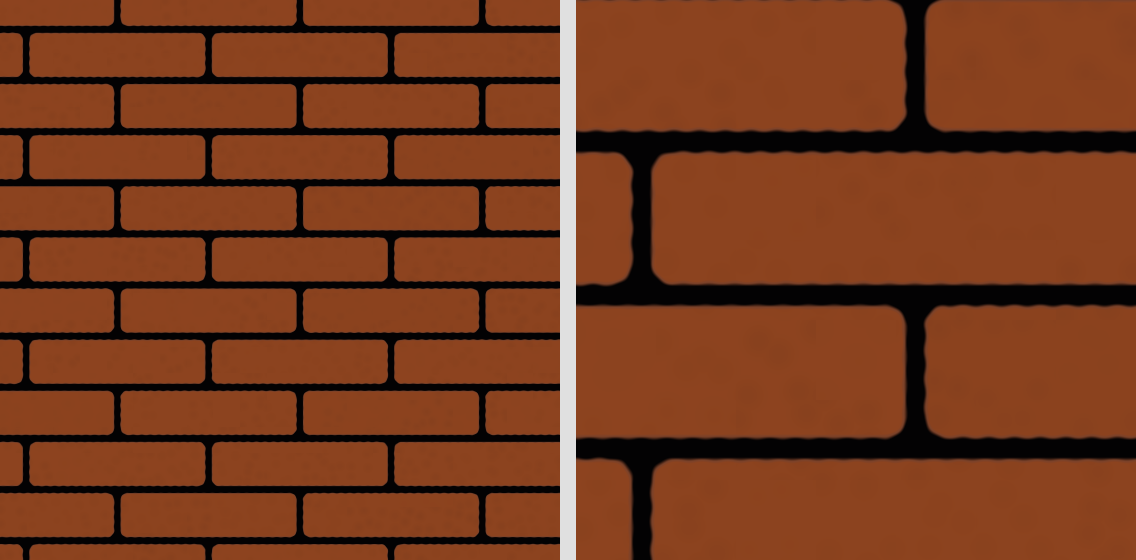
Left, the full canvas; right, a detail of the centre.
This texture is drawn by a WebGL 2 fragment shader. Its source:

```glsl
#version 300 es
precision highp float;
// Running-bond brick wall: flat rust bricks with rounded corners on black joints.
// Each brick is a rounded-box distance in a repeated cell; alternate rows shift
// by half a brick, and cellular noise adds very faint blotches to the clay.

uniform vec2 u_resolution;
out vec4 fragColor;

// Layout, in canvas units
const vec2 PITCH = vec2(0.3258, 0.0913);     // brick plus joint
const vec2 JOINT = vec2(0.0114, 0.0124);     // joint widths
const vec2 ORIGIN = vec2(0.2096, 0.0345);    // centre of a joint crossing
const float CORNER_RADIUS = 0.0128;
const float EDGE_SOFTNESS = 0.0013;
const float RIM_WIDTH = 0.0026;
const float EDGE_WEAR = 0.0005;

// Clay variation
const float BLOTCHES = 42.0;                 // noise cells across the canvas
const float BLOTCH_STRENGTH = 0.035;
const float BRICK_VARIATION = 0.012;

const vec3 MORTAR = vec3(0.012, 0.006, 0.010);
const vec3 CLAY = vec3(0.550, 0.262, 0.120);
const vec3 RIM = vec3(0.490, 0.258, 0.158);

vec2 hash2(vec2 p) {
    vec3 q = fract(p.xyx * vec3(0.1031, 0.1030, 0.0973));
    q += dot(q, q.yzx + 33.33);
    return fract((q.xx + q.yz) * q.zy);
}

// Distance to the nearest scattered point
float cellular(vec2 p) {
    vec2 cell = floor(p);
    float nearest = 1.5;
    for (int y = -1; y <= 1; y++) {
        for (int x = -1; x <= 1; x++) {
            vec2 neighbour = cell + vec2(x, y);
            nearest = min(nearest, length(neighbour + hash2(neighbour + 64.0) - p));
        }
    }
    return nearest;
}

float roundedBox(vec2 p, vec2 halfSize, float radius) {
    vec2 q = abs(p) - halfSize + radius;
    return length(max(q, 0.0)) + min(max(q.x, q.y), 0.0) - radius;
}

void main() {
    vec2 uv = gl_FragCoord.xy / u_resolution;

    // Brick cell, shifted by half a brick on odd rows
    vec2 grid = (uv - ORIGIN) / PITCH;
    float row = floor(grid.y);
    grid.x += 0.5 * mod(row, 2.0);
    vec2 brickId = floor(grid);
    vec2 local = (fract(grid) - 0.5) * PITCH;

    // Brick outline with slightly uneven edges
    float wear = sin(uv.x * 410.0 + row * 2.3) * sin(uv.y * 370.0 + brickId.x * 1.7);
    float dist = roundedBox(local, 0.5 * (PITCH - JOINT), CORNER_RADIUS);
    dist += EDGE_WEAR * wear;

    // Clay tone: faint dark blotches and a small change per brick
    float blotch = 1.0 - smoothstep(0.05, 0.55, cellular(uv * BLOTCHES));
    float patchy = hash2(floor(uv * BLOTCHES * 0.5) + 17.0).x;
    float tone = 1.0 - BLOTCH_STRENGTH * blotch * patchy;
    tone += BRICK_VARIATION * (hash2(brickId + 31.0).x - 0.5);

    // Duller rim, then a soft edge into the joint
    float rim = 1.0 - smoothstep(0.4 * RIM_WIDTH, RIM_WIDTH, -dist);
    vec3 brick = mix(CLAY * tone, RIM, rim);
    float soft = max(EDGE_SOFTNESS, 0.7 / u_resolution.y);
    float coverage = 1.0 - smoothstep(-soft, soft, dist);

    fragColor = vec4(mix(MORTAR, brick, coverage), 1.0);
}
```
